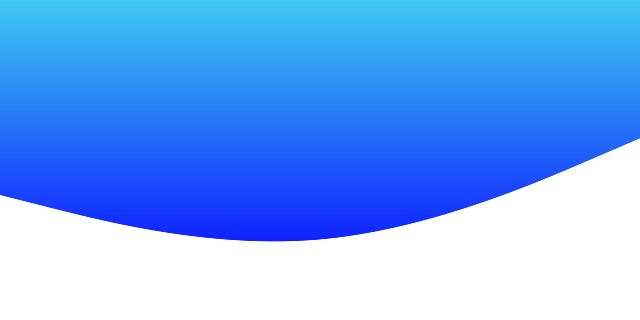
Give the GLSL for this background, as a WebGL 1 fragment shader.

```glsl
precision highp float;
// A cyan-to-blue vertical gradient above a smooth white swoop.

uniform vec2 u_resolution;

const vec3 SKY_CYAN = vec3(0.25, 0.79, 0.95);
const vec3 DEEP_BLUE = vec3(0.058, 0.135, 1.0);
const vec3 WHITE = vec3(1.0);

// Heights of the three spline control points, in canvas heights.
const float LEFT_HEIGHT = 0.3906;
const float DIP_HEIGHT = 0.138;
const float RIGHT_HEIGHT = 0.5677;
const float LOWEST_POINT = 0.245;

// Cubic B-spline from an outer end (x = 0) to the middle (x = 1).
float halfSpline(float x, float nearEnd, float dip, float farEnd) {
  // Newton steps invert x(t) = 1/6 + t/2 + t^2/2 - t^3/6.
  float t = x;
  for (int i = 0; i < 4; i++) {
    float error = (1.0 + t * (3.0 + t * (3.0 - t))) / 6.0 - x;
    t -= error / (0.5 + t - 0.5 * t * t);
    t = clamp(t, 0.0, 1.0);
  }
  float dipWeight = (1.0 + 3.0 * t * (1.0 + t - t * t)) / 6.0;
  float farWeight = t * t * t / 6.0;
  float curve = nearEnd + (dip - nearEnd) * dipWeight
              + (farEnd - nearEnd) * farWeight;
  // The outermost part of the curve is a straight tangent.
  return x < 1.0 / 6.0 ? mix(nearEnd, dip, x) : curve;
}

// Height of the swoop, with the right half evaluated in mirror.
float swoopHeight(float x, float left, float dip, float right) {
  return x < 0.5 ? halfSpline(2.0 * x, left, dip, right)
                 : halfSpline(2.0 - 2.0 * x, right, dip, left);
}

vec3 verticalGradient(float y, float low, vec3 bottom, vec3 top) {
  return mix(bottom, top, clamp((y - low) / (1.0 - low), 0.0, 1.0));
}

void main() {
  vec2 uv = gl_FragCoord.xy / u_resolution;
  float softness = 0.5 / u_resolution.y;

  float edge = swoopHeight(uv.x, LEFT_HEIGHT, DIP_HEIGHT, RIGHT_HEIGHT);
  float coverage = smoothstep(-softness, softness, uv.y - edge);

  vec3 sky = verticalGradient(uv.y, LOWEST_POINT, DEEP_BLUE, SKY_CYAN);
  gl_FragColor = vec4(mix(WHITE, sky, coverage), 1.0);
}
```
